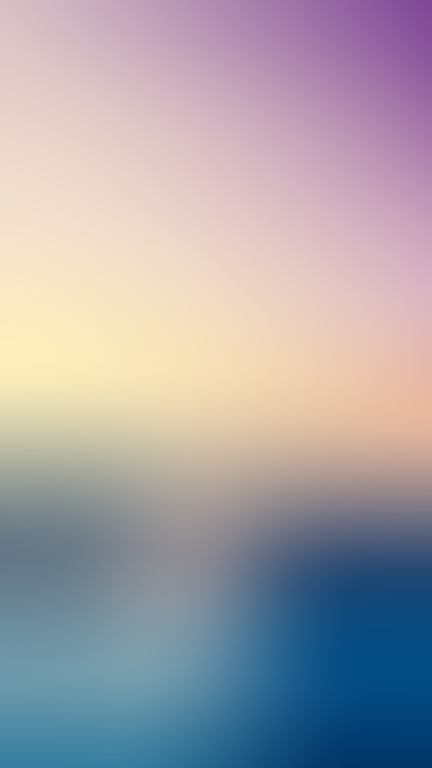
This background is drawn by a WebGL 1 fragment shader. Its source:

```glsl
precision highp float;
// A blurred dusk over water: a violet corner fades through cream to a warm horizon,
// then into deep blue. Two vertical ramps, for the left and right edges, are blended
// across the canvas, and a soft pale reflection is added below the horizon.

uniform vec2 u_resolution;

// Left edge: dusty pink, cream, pale yellow, slate, teal
vec3 leftRamp(float depth) {
    vec3 color = vec3(0.82, 0.73, 0.765);
    color = mix(color, vec3(0.96, 0.89, 0.81), smoothstep(-0.12, 0.36, depth));
    color = mix(color, vec3(0.99, 0.935, 0.735), smoothstep(0.26, 0.48, depth));
    color = mix(color, vec3(0.39, 0.46, 0.52), smoothstep(0.465, 0.73, depth));
    color = mix(color, vec3(0.44, 0.61, 0.675), smoothstep(0.70, 0.90, depth));
    return mix(color, vec3(0.19, 0.48, 0.625), smoothstep(0.86, 1.03, depth));
}

// Right edge: violet, mauve, salmon, indigo, navy
vec3 rightRamp(float depth) {
    vec3 color = vec3(0.475, 0.255, 0.58);
    color = mix(color, vec3(0.86, 0.72, 0.77), smoothstep(-0.06, 0.44, depth));
    color = mix(color, vec3(0.915, 0.72, 0.62), smoothstep(0.36, 0.55, depth));
    color = mix(color, vec3(0.13, 0.26, 0.43), smoothstep(0.53, 0.78, depth));
    color = mix(color, vec3(0.01, 0.295, 0.515), smoothstep(0.70, 0.86, depth));
    return mix(color, vec3(0.0, 0.19, 0.38), smoothstep(0.87, 1.04, depth));
}

void main() {
    vec2 uv = gl_FragCoord.xy / u_resolution;
    float depth = 1.0 - uv.y;

    // The sky leans gently to the right; the water turns dark more abruptly
    float skyBlend = pow(uv.x, mix(1.2, 1.75, smoothstep(0.0, 0.2, depth)));
    float waterBlend = smoothstep(0.25, 0.85, uv.x);
    float blend = mix(skyBlend, waterBlend, smoothstep(0.5, 0.72, depth));
    vec3 color = mix(leftRamp(depth), rightRamp(depth), blend);

    // Pale reflection between the two dark patches
    vec2 offset = (vec2(uv.x, depth) - vec2(0.45, 0.74)) / vec2(0.2, 0.135);
    color += vec3(0.21, 0.12, 0.07) * exp(-dot(offset, offset));

    gl_FragColor = vec4(clamp(color, 0.0, 1.0), 1.0);
}
```
